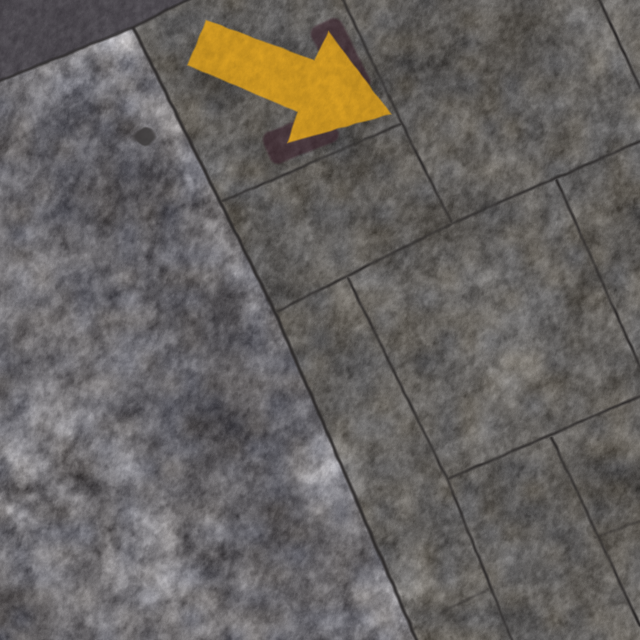
Write a Shadertoy shader that draws this texture.

```glsl
const vec3 ROAD = vec3(0.290, 0.276, 0.298);
const vec3 SLAB = vec3(0.405, 0.398, 0.412);
const vec3 PAVING = vec3(0.378, 0.367, 0.355);
const vec3 GROOVE = vec3(0.165, 0.155, 0.155);
const vec3 PAINT = vec3(0.780, 0.575, 0.130);
const vec3 OLD_PAINT = vec3(0.265, 0.195, 0.220);
const vec2 KERB_BEND = vec2(0.430, 0.512);
const vec2 SLAB_CORNER = vec2(0.208, 0.957);
const float JOINT_WIDTH = 0.0013;
const float JOINT_BLUR = 0.0032;
const float SLAB_MOTTLE = 0.27;
const float PAVING_MOTTLE = 0.17;
const float SLAB_SPECKLE = 0.30;
const float PAVING_SPECKLE = 0.19;
const float GRAIN = 0.21;

// Joint end points: xy to zw
const int JOINT_COUNT = 11;
const vec4 JOINTS[JOINT_COUNT] = vec4[JOINT_COUNT](
    vec4(0.345, 0.684, 0.628, 0.807), vec4(0.536, 1.000, 0.628, 0.807),
    vec4(0.628, 0.807, 0.706, 0.651), vec4(0.430, 0.512, 0.706, 0.651),
    vec4(0.706, 0.651, 1.000, 0.779), vec4(0.937, 1.000, 1.000, 0.863),
    vec4(0.543, 0.566, 0.699, 0.251), vec4(0.699, 0.251, 0.800, 0.000),
    vec4(0.870, 0.718, 1.000, 0.427), vec4(0.699, 0.251, 1.000, 0.381),
    vec4(0.862, 0.316, 1.000, 0.023));

// Broad stains: centre, radius, brightness change
const int STAIN_COUNT = 12;
const vec4 STAINS[STAIN_COUNT] = vec4[STAIN_COUNT](
    vec4(0.13, 0.90, 0.09, 0.09), vec4(0.05, 0.24, 0.11, 0.11),
    vec4(0.50, 0.27, 0.05, 0.11), vec4(0.62, 0.03, 0.06, 0.12),
    vec4(0.27, 0.12, 0.11, 0.07), vec4(0.18, 0.71, 0.10, -0.05),
    vec4(0.34, 0.34, 0.10, -0.07), vec4(0.43, 0.16, 0.06, -0.06),
    vec4(0.02, 0.03, 0.08, -0.08), vec4(0.81, 0.95, 0.06, -0.07),
    vec4(0.35, 0.89, 0.07, -0.08), vec4(0.82, 0.46, 0.11, 0.03));

const int ARROW_COUNT = 7;
const vec2 ARROW[ARROW_COUNT] = vec2[ARROW_COUNT](
    vec2(0.322, 0.969), vec2(0.293, 0.898), vec2(0.465, 0.825),
    vec2(0.449, 0.777), vec2(0.611, 0.822), vec2(0.513, 0.951),
    vec2(0.491, 0.906));

float hash(vec2 p) {
    vec3 q = fract(p.xyx * 0.1031);
    q += dot(q, q.yzx + 33.33);
    return fract((q.x + q.y) * q.z);
}

float noise(vec2 p) {
    vec2 i = floor(p), f = fract(p);
    f = f * f * (3.0 - 2.0 * f);
    return mix(mix(hash(i), hash(i + vec2(1, 0)), f.x),
               mix(hash(i + vec2(0, 1)), hash(i + vec2(1, 1)), f.x), f.y);
}

// Layered noise centred on zero
float fbm(vec2 p) {
    float sum = 0.0, weight = 0.5;
    for (int i = 0; i < 4; i++) {
        sum += weight * (noise(p) - 0.5);
        p = mat2(1.6, 1.2, -1.2, 1.6) * p + 17.3;
        weight *= 0.6;
    }
    return sum;
}

float segmentDistance(vec2 p, vec2 a, vec2 b) {
    vec2 ap = p - a, ab = b - a;
    return length(ap - ab * clamp(dot(ap, ab) / dot(ab, ab), 0.0, 1.0));
}

float roundedBox(vec2 p, vec2 axis, vec2 halfSize, float radius) {
    vec2 local = vec2(dot(p, axis), dot(p, vec2(-axis.y, axis.x)));
    vec2 d = abs(local) - halfSize + radius;
    return length(max(d, 0.0)) + min(max(d.x, d.y), 0.0) - radius;
}

float arrowDistance(vec2 p) {
    float d = 10.0, side = 1.0;
    for (int i = 0; i < ARROW_COUNT; i++) {
        vec2 a = ARROW[i], b = ARROW[(i + 1) % ARROW_COUNT];
        d = min(d, segmentDistance(p, a, b));
        bool above = a.y > p.y;
        if (above != (b.y > p.y) && p.x < a.x + (b.x - a.x) * (p.y - a.y) / (b.y - a.y)) side = -side;
    }
    return side * d;
}

float groove(float d, float width) {
    return 1.0 - smoothstep(width - JOINT_BLUR * 0.5, width + JOINT_BLUR, d);
}

void mainImage(out vec4 fragColor, in vec2 fragCoord) {
    vec2 p = fragCoord / iResolution.xy;
    float soft = 0.0012 + 0.6 / iResolution.y;
    vec2 wobble = vec2(noise(p * 70.0), noise(p * 70.0 + 80.0)) - 0.5;
    vec2 q = p + wobble * 0.0016;

    // Signed distances to the long edges
    float kerbSlope = q.y > KERB_BEND.y ? 0.498 : 0.432;
    float kerb = 0.9 * (q.x - KERB_BEND.x - (KERB_BEND.y - q.y) * kerbSlope);
    float roadSlope = q.x < SLAB_CORNER.x ? 0.40 : 0.51;
    float road = 0.91 * (q.y - SLAB_CORNER.y - (q.x - SLAB_CORNER.x) * roadSlope);
    float onPaving = smoothstep(-soft, soft, kerb);
    float onRoad = smoothstep(-soft, soft, road);

    // Weathered stone: broad mottle, speckle, then fine grain
    vec2 along = mat2(0.9, 0.44, -0.44, 0.9) * p;
    float mottle = fbm(p * 9.0 + 3.0);
    float speckle = fbm(along * vec2(38.0, 32.0) + 9.0);
    float grain = fbm(along * vec2(125.0, 95.0));
    float tone = mottle * mix(SLAB_MOTTLE, PAVING_MOTTLE, onPaving)
               + speckle * mix(SLAB_SPECKLE, PAVING_SPECKLE, onPaving) + grain * GRAIN;
    float breakup = 1.0 + 2.0 * mottle + 2.0 * speckle;
    for (int i = 0; i < STAIN_COUNT; i++) {
        vec2 r = (p + wobble * 0.03 - STAINS[i].xy) / STAINS[i].z;
        tone += STAINS[i].w * exp(-dot(r, r)) * breakup;
    }
    float wornEdge = exp(-pow((kerb + 0.022) / 0.020, 2.0)) * smoothstep(0.40, 0.55, p.y);
    tone += 0.09 * wornEdge * (1.0 - onPaving) * breakup;
    vec3 color = mix(SLAB, PAVING, onPaving) + tone;
    color += vec3(0.025, 0.010, -0.020) * (noise(p * 30.0) - 0.5);
    float chip = length((q + wobble * 0.006 - vec2(0.224, 0.786)) * vec2(1.0, 1.5));
    color = mix(color, GROOVE + 0.07, 0.85 * (1.0 - smoothstep(0.014, 0.021, chip)));

    // Joints between slabs, worn unevenly
    float joint = 0.0;
    for (int i = 0; i < JOINT_COUNT; i++)
        joint = max(joint, groove(segmentDistance(q, JOINTS[i].xy, JOINTS[i].zw), JOINT_WIDTH));
    joint *= 0.72 + 0.6 * mottle + 0.7 * speckle;
    float faint = min(segmentDistance(q, vec2(0.931, 0.160), vec2(1.0, 0.186)),
                      segmentDistance(q, vec2(0.690, 0.043), vec2(0.768, 0.082)));
    joint = max(joint, 0.35 * groove(faint, JOINT_WIDTH));
    joint = max(joint, 0.90 * groove(abs(kerb), JOINT_WIDTH * 1.3));
    color = mix(color, GROOVE, clamp(joint, 0.0, 1.0));

    // Road and its border
    color = mix(color, ROAD + grain * 0.12 + mottle * 0.04, onRoad);
    color = mix(color, GROOVE, 0.80 * groove(abs(road), JOINT_WIDTH));

    // Old paint beneath the arrow
    float oldPaint = min(roundedBox(q - vec2(0.532, 0.910), vec2(0.45, -0.893), vec2(0.060, 0.025), 0.013),
                         roundedBox(q - vec2(0.470, 0.786), vec2(0.93, 0.367), vec2(0.056, 0.025), 0.012));
    color = mix(color, OLD_PAINT + tone * 0.3, 0.88 * (1.0 - smoothstep(-soft, soft * 2.0, oldPaint)));
    float arrow = 1.0 - smoothstep(-soft, soft, arrowDistance(q));
    color = mix(color, PAINT * (1.0 + grain * 0.16 + speckle * 0.10), arrow);

    fragColor = vec4(clamp(color, 0.0, 1.0), 1.0);
}
```
